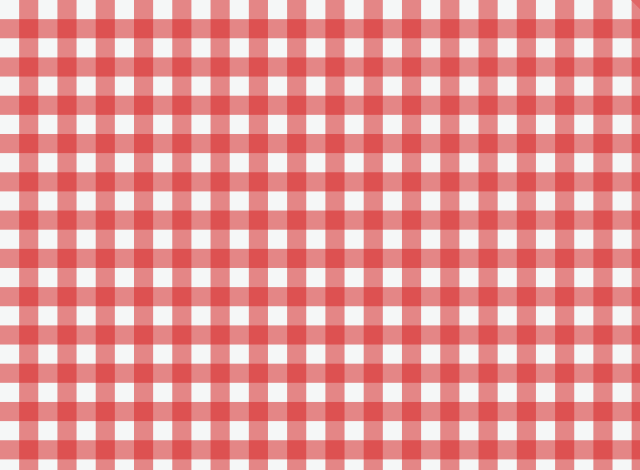
A Shadertoy shader for this pattern:

```glsl
// Red and white gingham cloth: two crossing sets of translucent stripes.

const float REPEATS_ACROSS = 16.718;
const vec3 CLOTH_WHITE = vec3(0.961, 0.969, 0.969);
const vec3 SINGLE_PINK = vec3(0.894, 0.527, 0.527);
const vec3 CROSSED_RED = vec3(0.867, 0.318, 0.318);

// Coverage of stripes filling the second half of every unit repeat.
vec2 stripeCoverage(vec2 position, float pixelSize) {
    vec2 centreDistance = abs(fract(position - 0.25) - 0.5);
    return clamp((0.25 - centreDistance) / pixelSize + 0.5, 0.0, 1.0);
}

// Blend the colours for zero, one or two overlapping stripes.
vec3 ginghamColor(vec2 coverage) {
    vec3 openRow = mix(CLOTH_WHITE, SINGLE_PINK, coverage.x);
    vec3 stripedRow = mix(SINGLE_PINK, CROSSED_RED, coverage.x);
    return mix(openRow, stripedRow, coverage.y);
}

// Coverage of a small diagonal patch in the corner at the given position.
float cornerPatch(vec2 position, vec2 corner, float size, float pixelSize) {
    vec2 inset = abs(corner - position);
    return clamp((size - inset.x - inset.y) / pixelSize + 0.5, 0.0, 1.0);
}

void mainImage(out vec4 fragColor, in vec2 fragCoord) {
    // Repeat units, measured from the upper left so the cloth starts on white.
    float pixelSize = REPEATS_ACROSS / iResolution.x;
    vec2 position = vec2(fragCoord.x, iResolution.y - fragCoord.y) * pixelSize;

    vec3 color = ginghamColor(stripeCoverage(position, pixelSize));

    // Slightly deeper tint across the upper right corner.
    float patchCoverage = cornerPatch(position, vec2(REPEATS_ACROSS, 0.0), 0.24, pixelSize);
    color = mix(color, CROSSED_RED, 0.6 * patchCoverage);

    fragColor = vec4(color, 1.0);
}
```
